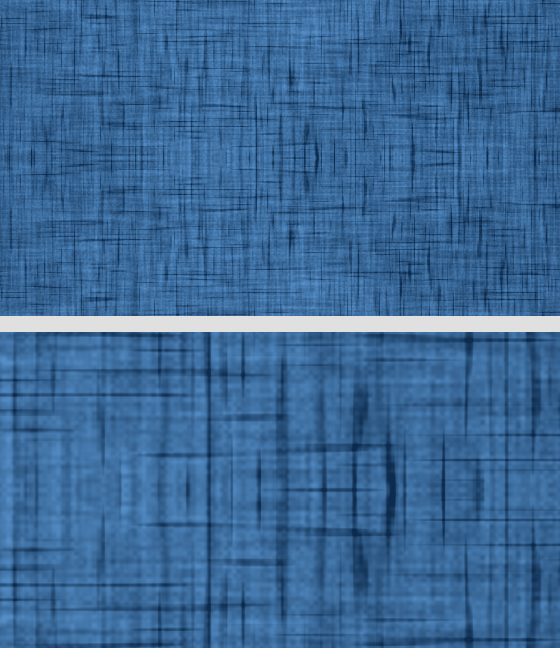
Top: the whole. Bottom: its middle third, enlarged.
Give the GLSL for this texture, as a WebGL 1 fragment shader.

```glsl
precision highp float;

uniform vec2 u_resolution;

const vec3 SHADOW_BLUE = vec3(0.13, 0.28, 0.44);
const vec3 LIGHT_BLUE = vec3(0.29, 0.50, 0.71);

float hash(vec2 p) {
    return fract(sin(dot(p, vec2(127.1, 311.7))) * 43758.5453);
}

float valueNoise(vec2 p) {
    vec2 cell = floor(p);
    vec2 blend = smoothstep(0.0, 1.0, fract(p));
    float low = mix(hash(cell), hash(cell + vec2(1.0, 0.0)), blend.x);
    float high = mix(hash(cell + vec2(0.0, 1.0)), hash(cell + 1.0), blend.x);
    return mix(low, high, blend.y);
}

// Tone along one thread, shifted so that neighbours do not line up
float threadTone(float id, float along, float seed) {
    float s = along + 17.0 * hash(vec2(id, seed + 3.7));
    float knot = floor(s);
    vec2 key = vec2(id + seed * 13.0, knot);
    return mix(hash(key), hash(key + vec2(0.0, 1.0)), smoothstep(0.0, 1.0, fract(s)));
}

// Threads running along y; density.x across them, density.y along them
float threads(vec2 p, vec2 density, float seed) {
    vec2 q = p * density;
    float id = floor(q.x);
    float blend = smoothstep(0.0, 1.0, fract(q.x));
    return mix(threadTone(id, q.y, seed), threadTone(id + 1.0, q.y, seed), blend);
}

// Sparse dark strands picked from the peaks of a thread field
float strands(vec2 p, vec2 density, float seed, float threshold) {
    return smoothstep(threshold, 1.0, threads(p, density, seed));
}

void main() {
    vec2 uv = gl_FragCoord.xy / u_resolution;
    float aspect = u_resolution.x / u_resolution.y;

    // Cloth folded about its horizontal midline
    vec2 p = vec2(uv.x * aspect, abs(uv.y - 0.5));
    vec2 turned = p.yx;

    // Woven base: fine and coarse threads both ways, with grain
    float tone = 0.68;
    tone += 0.50 * (threads(p, vec2(190.0, 15.0), 1.0) - 0.5);
    tone += 0.30 * (threads(p, vec2(75.0, 7.0), 2.0) - 0.5);
    tone += 0.42 * (threads(turned, vec2(200.0, 13.0), 3.0) - 0.5);
    tone += 0.26 * (threads(turned, vec2(80.0, 5.0), 4.0) - 0.5);
    tone += 0.34 * (valueNoise(p * 210.0 + 31.0) - 0.5);

    // Worn patches and darker sides
    float wear = valueNoise(p * vec2(7.0, 5.0) + 5.0);
    tone += 0.24 * (wear - 0.5);
    tone -= 0.75 * (uv.x - 0.5) * (uv.x - 0.5);

    // Dark strands, strongest where the cloth is worn and along the fold
    float fold = exp(-900.0 * p.y * p.y);
    float upright = strands(p, vec2(170.0, 11.0), 5.0, 0.68);
    upright += 0.7 * strands(p, vec2(120.0, 5.0), 6.0, 0.74);
    float level = strands(turned, vec2(190.0, 8.0), 7.0, 0.70);
    tone -= (0.75 + 0.4 * fold) * mix(1.2, 0.8, wear) * upright;
    tone -= 0.70 * level;

    // One long strand just right of the centre
    float seam = (uv.x - 0.525) * aspect / 0.003;
    float seamFade = 1.0 - smoothstep(0.2, 0.42, p.y);
    tone -= 0.45 * exp(-seam * seam) * seamFade * (0.4 + 0.6 * valueNoise(p * 24.0));

    vec3 color = mix(SHADOW_BLUE, LIGHT_BLUE, clamp(tone, -0.5, 1.25));
    gl_FragColor = vec4(color, 1.0);
}
```
